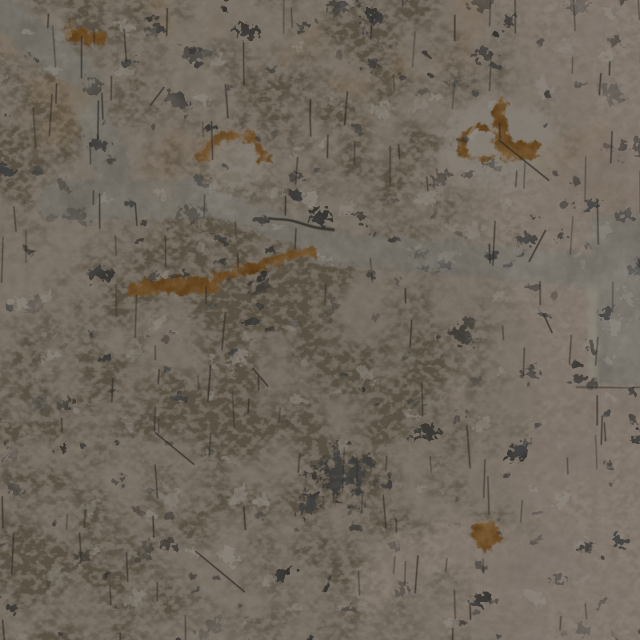
Give the GLSL for this texture, as a WebGL 2 fragment shader.

```glsl
#version 300 es
precision highp float;
// Weathered plaster wall: warm mottled ground with a woven grime pattern,
// pale grey filler bands, ochre remnants, and scattered dark flecks and
// hairline scratches placed on jittered grids. Noise breaks up every edge.
uniform vec2 u_resolution;
out vec4 fragColor;

vec2 hash2(vec2 p) {
  vec3 q = fract(p.xyx * vec3(0.1031, 0.1030, 0.0973));
  q += dot(q, q.yzx + 33.33);
  return fract((q.xx + q.yz) * q.zy);
}

float gradientDot(vec2 cell, vec2 offset) {
  float a = 6.2832 * hash2(cell).x;
  return dot(vec2(cos(a), sin(a)), offset);
}

float noise(vec2 p) {
  vec2 i = floor(p), f = fract(p), e = vec2(1, 0);
  vec2 u = f * f * f * (f * (f * 6.0 - 15.0) + 10.0);
  float low = mix(gradientDot(i, f), gradientDot(i + e, f - e), u.x);
  float high = mix(gradientDot(i + e.yx, f - e.yx), gradientDot(i + 1.0, f - 1.0), u.x);
  return 1.4 * mix(low, high, u.y);
}

float fbm(vec2 p) {
  float sum = 0.0, amp = 0.6;
  for (int i = 0; i < 3; i++) {
    sum += amp * noise(p);
    p = p * 2.03 + 17.3;
    amp *= 0.55;
  }
  return sum;
}

float segment(vec2 p, vec2 a, vec2 b) {
  vec2 d = b - a;
  return length(p - a - d * clamp(dot(p - a, d) / dot(d, d), 0.0, 1.0));
}

float box(vec2 p, vec2 halfSize) {
  vec2 d = abs(p) - halfSize;
  return length(max(d, 0.0)) + min(max(d.x, d.y), 0.0);
}

float fill(float d, float soft) {
  soft = max(soft, 0.7 / u_resolution.y);
  return 1.0 - smoothstep(-soft, soft, d);
}

// Thin, nearly vertical marks, one per occupied grid cell
float scratches(vec2 p, float cells, float share, float seed) {
  float mask = 0.0;
  for (int k = 0; k < 9; k++) {
    vec2 cell = floor(p * cells) + vec2(k % 3 - 1, k / 3 - 1);
    vec2 r = hash2(cell + seed), s = hash2(cell + seed + 71.0), t = hash2(cell + seed + 139.0);
    if (t.x > share) continue;
    float tilt = (s.x - 0.5) * (t.y > 0.94 ? 2.5 : 0.18);
    vec2 reach = vec2(tilt, 1.0) * mix(0.01, 0.035, s.y * s.y);
    vec2 c = (cell + r) / cells;
    float d = segment(p, c - reach, c + reach) - 0.0011;
    mask = max(mask, fill(d, 0.0017) * mix(0.5, 1.0, t.y));
  }
  return mask;
}

// Ragged chips, one per occupied grid cell
float flecks(vec2 p, float cells, float share, float size, float seed) {
  float mask = 0.0, ragged = size * (0.8 * noise(p * 95.0 + seed) + 0.5 * noise(p * 190.0));
  for (int k = 0; k < 9; k++) {
    vec2 cell = floor(p * cells) + vec2(k % 3 - 1, k / 3 - 1);
    vec2 r = hash2(cell + seed), s = hash2(cell + seed + 57.0), t = hash2(cell + seed + 113.0);
    if (t.x > share) continue;
    float a = (s.x - 0.5) * 1.8;
    vec2 q = mat2(cos(a), sin(a), -sin(a), cos(a)) * (p - (cell + r) / cells);
    float d = length(q * vec2(1.0, 1.5)) - size * mix(0.35, 1.0, s.y * s.y) + ragged;
    mask = max(mask, fill(d, 0.003) * mix(0.5, 1.0, t.y));
  }
  return mask;
}

void main() {
  vec2 uv = gl_FragCoord.xy / u_resolution;
  vec2 p = uv + 0.005 * vec2(noise(uv * 19.0), noise(uv * 19.0 + 40.0));
  float cloud = fbm(uv * 4.5), patches = fbm(uv * 13.0 + 80.0), fine = fbm(uv * 60.0);

  // Ground: bare and pinkish to the right, grimy elsewhere
  float bare = smoothstep(0.6, 0.8, uv.x - 0.12 * uv.y + 0.35 * cloud);
  vec3 col = mix(vec3(0.508, 0.474, 0.434), vec3(0.518, 0.476, 0.44), bare);
  col += 0.05 * cloud + 0.045 * patches + 0.03 * fine;
  float weave = sin(uv.x * 430.0 + 2.0 * cloud) * sin(uv.y * 400.0);
  float speckle = fbm(uv * vec2(62.0, 85.0) + 9.0) + 0.12 * weave;
  vec2 core = (uv - vec2(0.52, 0.44)) * vec2(1.0, 1.3);
  float cover = 0.37 + 0.8 * cloud + 0.75 * patches + 0.3 * exp(-18.0 * dot(core, core));
  float grime = clamp(cover, 0.05, 0.9) * mix(1.0, 0.25, bare);
  grime *= 0.5 + 0.95 * smoothstep(-0.4, 0.45, speckle);
  col = mix(col, vec3(0.325, 0.295, 0.24), clamp(grime, 0.0, 0.9));

  // Grey filler bands and the slab at the right edge
  float band = min(segment(p, vec2(0.0, 0.98), vec2(0.12, 0.89)), segment(p, vec2(0.12, 0.89), vec2(0.18, 0.72))) - 0.026;
  band = min(band, segment(p, vec2(0.09, 0.685), vec2(0.31, 0.69)) - 0.03);
  band = min(band, segment(p, vec2(0.31, 0.69), vec2(0.5, 0.625)) - 0.02);
  band = min(band, segment(p, vec2(0.5, 0.615), vec2(0.95, 0.575)) - 0.024);
  band = min(band, box(p - vec2(0.98, 0.53), vec2(0.055, 0.13)));
  vec3 filler = vec3(0.455, 0.443, 0.412) + 0.05 * cloud + 0.06 * patches + 0.04 * fine;
  col = mix(col, filler, 0.85 * fill(band + 0.012 * fine, 0.007));
  float rim = fill(abs(p.x - 0.925) - 0.008, 0.005) * fill(abs(p.y - 0.48) - 0.08, 0.01);
  col = mix(col, vec3(0.55, 0.53, 0.48), 0.6 * rim);
  float ledge = fill(segment(p, vec2(0.9, 0.395), vec2(1.0, 0.393)) - 0.001, 0.002);
  col = mix(col, vec3(0.25, 0.24, 0.21), 0.8 * ledge);

  // Ochre remnants, with paler plaster around the rings
  vec2 ringA = p - vec2(0.752, 0.775), ringB = p - vec2(0.365, 0.75);
  float halo = min(length((p - vec2(0.78, 0.775)) * vec2(0.8, 1.1)) - 0.075, length(ringB) - 0.05);
  col = mix(col, vec3(0.535, 0.51, 0.475), 0.65 * fill(halo + 0.03 * fine, 0.018));
  float ochre = abs(length(ringA * vec2(1.0, 1.4)) - 0.033) - 0.005;
  ochre = min(ochre, box(p - vec2(0.81, 0.766), vec2(0.026, 0.007)) - 0.006);
  ochre = min(ochre, segment(p, vec2(0.785, 0.77), vec2(0.782, 0.835)) - 0.011);
  ochre = min(ochre, max(abs(length(ringB * vec2(0.9, 1.1)) - 0.042) - 0.006, -ringB.y));
  ochre = min(ochre, segment(p, vec2(0.215, 0.55), vec2(0.335, 0.555)) - 0.012);
  ochre = min(ochre, segment(p, vec2(0.335, 0.565), vec2(0.49, 0.61)) - 0.007);
  ochre = min(ochre, min(length(p - vec2(0.76, 0.165)) - 0.021, segment(p, vec2(0.11, 0.95), vec2(0.155, 0.94)) - 0.01));
  vec3 rust = vec3(0.42, 0.29, 0.135) + 0.1 * patches + 0.08 * fine;
  col = mix(col, rust, 0.88 * fill(ochre + 0.013 * fine, 0.004));
  float stain = smoothstep(0.1, 0.5, fbm(uv * 6.0 + 31.0)) * smoothstep(0.55, 1.0, uv.y);
  col = mix(col, vec3(0.5, 0.4, 0.29), 0.4 * stain);

  // Light chips, then dark flecks, one sooty clump, and scratches
  col = mix(col, vec3(0.56, 0.54, 0.51), 0.6 * flecks(p, 15.0, 0.5, 0.017, 5.0));
  float cluster = smoothstep(-0.4, 0.2, noise(uv * 7.0 + 63.0));
  float dark = max(flecks(p, 12.0, 0.6, 0.019, 23.0), flecks(p, 22.0, 0.35, 0.01, 47.0));
  float clump = fill(length((p - vec2(0.54, 0.26)) * vec2(0.8, 1.1)) - 0.026 + 0.08 * fine, 0.012);
  vec3 soot = mix(vec3(0.16, 0.155, 0.145), vec3(0.23, 0.235, 0.24), smoothstep(-0.3, 0.3, patches));
  col = mix(col, soot, 0.9 * max(dark * mix(0.5, 1.0, cluster), 0.85 * clump));
  float lines = max(scratches(uv, 11.0, 0.65, 83.0), scratches(uv, 16.0, 0.3, 197.0));
  lines = max(lines, fill(segment(p, vec2(0.42, 0.66), vec2(0.52, 0.64)) - 0.002, 0.002));
  col = mix(col, vec3(0.17, 0.16, 0.14), 0.85 * lines);

  fragColor = vec4(col, 1.0);
}
```
